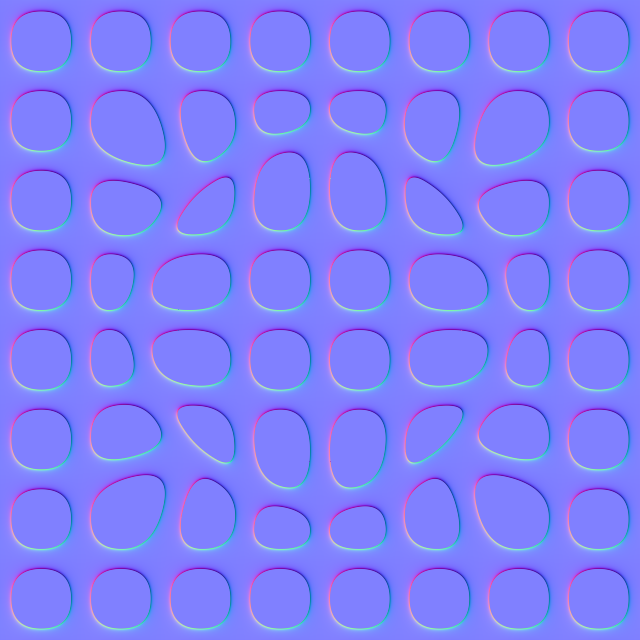
This texture map is drawn by a WebGL 2 fragment shader. Its source:

```glsl
#version 300 es
precision highp float;

uniform vec2 u_resolution;
out vec4 fragColor;

// Lengths below are in grid pitches, except PITCH itself (canvas units)
const float PITCH = 0.12444;
const float INSET = 0.1256;               // gap between a cell border and its stud
const float PINCH = 0.324;                // inward pull of the diagonal vertices
const vec2 SKEW = vec2(0.136, -0.105);    // shift of the vertices beside them
const float BULGE = 0.314;                // outward push of the on-axis vertices
const float GLOW_SLOPE = 0.0088;
const float RIM_BOOST = 0.008;
const float MIN_DISTANCE = 0.004;
const float GLOW_FADE = 2.0;

// Lattice vertex, displaced with fourfold mirror symmetry
vec2 gridVertex(vec2 index) {
    vec2 m = abs(index);
    vec2 push = vec2(0.0);
    if (m == vec2(2.0)) push = vec2(-PINCH);
    else if (m == vec2(2.0, 1.0)) push = SKEW;
    else if (m == vec2(1.0, 2.0)) push = SKEW.yx;
    else if (m == vec2(2.0, 0.0)) push = vec2(BULGE, 0.0);
    else if (m == vec2(0.0, 2.0)) push = vec2(0.0, BULGE);
    return index + sign(index) * push;
}

// Cell corners in counter-clockwise order
vec2 cellCorner(vec2 cell, int k) {
    k = k % 4;
    return gridVertex(cell + vec2(k == 1 || k == 2, k >= 2));
}

vec2 leftNormal(vec2 from, vec2 to) {
    vec2 d = normalize(to - from);
    return vec2(-d.y, d.x);
}

// Corner moved inward so that both its edges shift by INSET
vec2 insetCorner(vec2 before, vec2 corner, vec2 after) {
    vec2 n1 = leftNormal(before, corner);
    vec2 n2 = leftNormal(corner, after);
    return corner + INSET * (n1 + n2) / (1.0 + dot(n1, n2));
}

// Offset from the nearest point of a quadratic Bezier arc;
// z is the signed distance, positive to the right of the arc
vec3 arcOffset(vec2 p, vec2 start, vec2 control, vec2 end) {
    vec2 a = control - start;
    vec2 b = start - 2.0 * control + end;
    vec2 d = start - p;
    float k = 1.0 / dot(b, b);
    float kx = k * dot(a, b);
    float ky = k * (2.0 * dot(a, a) + dot(d, b)) / 3.0;
    float kz = k * dot(d, a);
    float u = ky - kx * kx;
    float q = kx * (2.0 * kx * kx - 3.0 * ky) + kz;
    float h = q * q + 4.0 * u * u * u;
    vec2 t;
    if (h >= 0.0) {
        vec2 x = (vec2(1.0, -1.0) * sqrt(h) - q) * 0.5;
        vec2 root = sign(x) * pow(abs(x), vec2(1.0 / 3.0));
        t = vec2(root.x + root.y - kx);
    } else {
        float z = sqrt(-u);
        float angle = acos(clamp(q / (2.0 * u * z), -1.0, 1.0)) / 3.0;
        float c = cos(angle);
        t = vec2(2.0 * c, -sqrt(3.0) * sin(angle) - c) * z - kx;
    }
    t = clamp(t, 0.0, 1.0);
    vec2 o1 = -d - (2.0 * a + b * t.x) * t.x;
    vec2 o2 = -d - (2.0 * a + b * t.y) * t.y;
    bool first = dot(o1, o1) <= dot(o2, o2);
    vec2 o = first ? o1 : o2;
    vec2 tangent = a + b * (first ? t.x : t.y);
    float side = tangent.x * o.y - tangent.y * o.x;
    return vec3(o, side < 0.0 ? length(o) : -length(o));
}

// Nearest outline offset of the rounded stud in one cell
vec3 studOffset(vec2 p, vec2 cell) {
    vec2 inner[4];
    for (int k = 0; k < 4; k++)
        inner[k] = insetCorner(cellCorner(cell, k + 3), cellCorner(cell, k), cellCorner(cell, k + 1));
    vec3 nearest = vec3(0.0, 0.0, 1e3);
    for (int k = 0; k < 4; k++) {
        vec2 control = inner[k];
        vec2 start = 0.5 * (inner[(k + 3) % 4] + control);
        vec2 end = 0.5 * (control + inner[(k + 1) % 4]);
        vec3 o = arcOffset(p, start, control, end);
        if (abs(o.z) < abs(nearest.z)) nearest = o;
    }
    return nearest;
}

void main() {
    vec2 p = (gl_FragCoord.xy / u_resolution - 0.5) / PITCH;
    float pixel = 1.0 / (min(u_resolution.x, u_resolution.y) * PITCH);

    // Sum the slopes around neighbouring studs; their tops stay flat
    vec2 slope = vec2(0.0);
    float flatTop = 0.0;
    for (int y = -1; y <= 1; y++)
        for (int x = -1; x <= 1; x++) {
            vec3 o = studOffset(p, floor(p) + vec2(x, y));
            vec2 outward = o.xy / (o.z + (o.z < 0.0 ? -1e-6 : 1e-6));
            float d = max(o.z, MIN_DISTANCE);
            slope -= outward * GLOW_SLOPE / d * (1.0 + RIM_BOOST / d) * exp(-GLOW_FADE * d);
            flatTop = max(flatTop, 1.0 - smoothstep(-0.6 * pixel, 0.6 * pixel, o.z));
        }

    // Encode the surface normal as colour
    vec3 normal = normalize(vec3(slope, 1.0));
    vec3 color = mix(0.5 + 0.5 * normal, vec3(0.5, 0.5, 1.0), flatTop);
    fragColor = vec4(color, 1.0);
}
```
